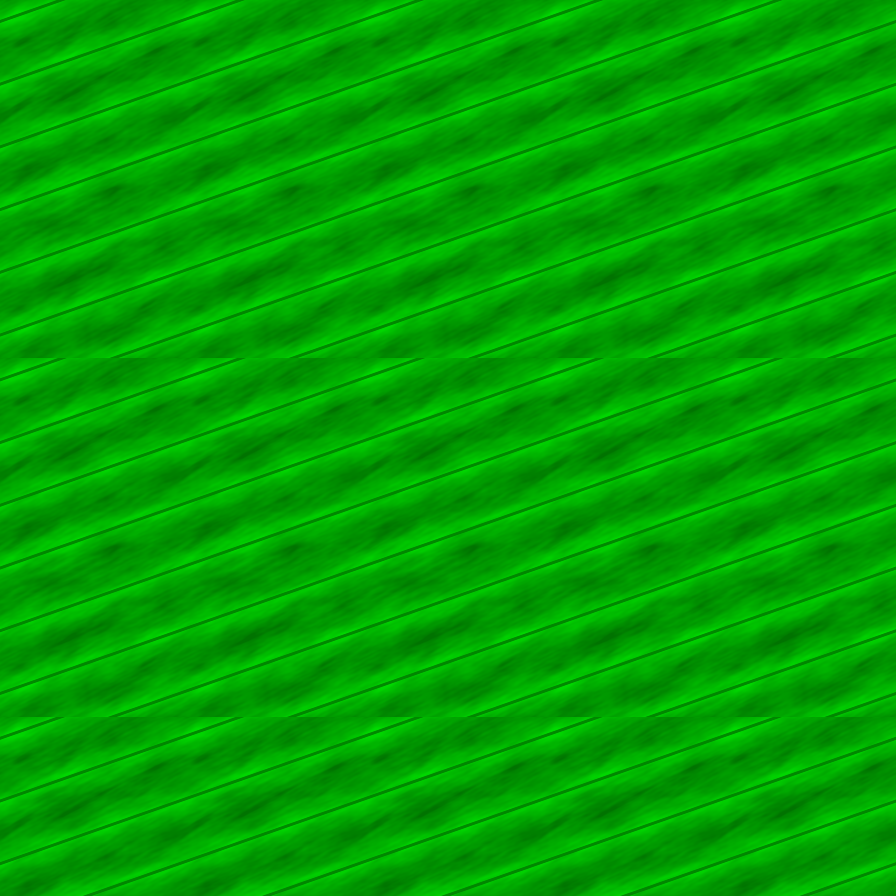
A Shadertoy shader for this texture:

```glsl
// Slanted green planks with dark seams and streaky grain, in tiles repeated 5 across and 2.5 down.

// Random gradient direction for a lattice cell.
vec2 gradientAt(vec2 cell, vec2 period) {
    // Cells one period apart along the slant share a gradient.
    cell -= period * floor((cell.x + 0.5) / period.x);
    vec3 h = fract(cell.xyx * vec3(0.1031, 0.1030, 0.0973));
    h += dot(h, h.yzx + 33.33);
    float angle = 6.2832 * fract((h.x + h.y) * h.z);
    return vec2(cos(angle), sin(angle));
}

// Gradient noise that repeats by the given lattice step.
float noise(vec2 p, vec2 period) {
    vec2 i = floor(p), f = p - i;
    vec2 w = f * f * f * (f * (f * 6.0 - 15.0) + 10.0);
    vec2 e = vec2(1.0, 0.0);
    float a = dot(gradientAt(i, period), f);
    float b = dot(gradientAt(i + e, period), f - e);
    float c = dot(gradientAt(i + e.yx, period), f - e.yx);
    float d = dot(gradientAt(i + 1.0, period), f - 1.0);
    return mix(mix(a, b, w.x), mix(c, d, w.x), w.y);
}

void mainImage(out vec4 fragColor, in vec2 fragCoord) {
    vec2 uv = fragCoord / iResolution.xy;

    // Plank coordinates: x counts tiles along, y counts planks across.
    float down = mod(1.0 - uv.y, 0.4);
    float along = uv.x * 5.0;
    vec2 plank = vec2(along, (down - 0.024) / 0.07 + along);
    // Grain runs a little steeper than the planks.
    vec2 grain = plank + vec2(0.0, 0.5 * along);

    // Shading: dark at the plank middle, bright toward both seams.
    float fromSeam = 0.5 - abs(fract(plank.y) - 0.5);
    float green = 0.545 + 0.26 * pow(1.0 - 2.0 * fromSeam, 1.6);

    // Cloudy wear, at a coarse and a fine scale.
    green += 0.11 * noise(plank * vec2(4.0, 3.0), vec2(4.0, 3.0));
    green += 0.06 * noise(plank * vec2(9.0, 8.0), vec2(9.0, 8.0));
    green += 0.03 * noise(plank * vec2(24.0, 20.0), vec2(24.0, 20.0));

    // Thin fibres and a few dark streaks.
    green += 0.06 * noise(grain * vec2(6.0, 14.0), vec2(6.0, 21.0));
    float streak = noise(grain * vec2(4.0, 6.0) + vec2(0.0, 40.0), vec2(4.0, 9.0));
    green -= 0.07 * smoothstep(0.2, 0.55, streak) * smoothstep(0.1, 0.3, fromSeam);

    // Seam lines between planks.
    float pixel = 1.0 / (0.07 * iResolution.y);
    float seam = 1.0 - smoothstep(0.025 - 0.6 * pixel, 0.025 + 0.6 * pixel, fromSeam);
    green = mix(green, 0.5, 0.9 * seam);

    fragColor = vec4(0.0, clamp(green, 0.45, 0.86), 0.0, 1.0);
}
```
